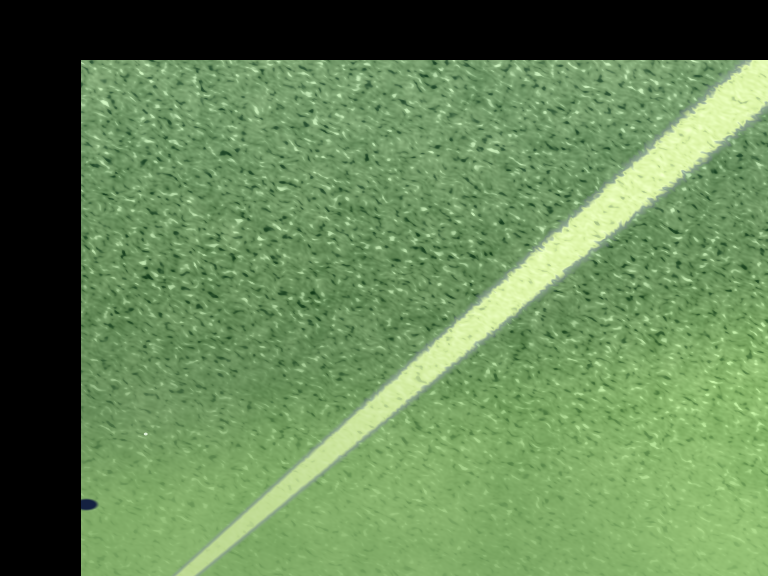
Reproduce this texture procedurally as a Shadertoy shader.

```glsl
vec2 hashGradient(vec2 cell) {
    vec3 q = fract(vec3(cell.xyx) * vec3(0.1031, 0.1030, 0.0973));
    q += dot(q, q.yzx + 33.33);
    return fract((q.xx + q.yz) * q.zy) * 2.0 - 1.0;
}

float gradientNoise(vec2 p) {
    vec2 cell = floor(p), f = fract(p);
    vec2 u = f * f * f * (f * (f * 6.0 - 15.0) + 10.0);
    float a = dot(hashGradient(cell), f);
    float b = dot(hashGradient(cell + vec2(1, 0)), f - vec2(1, 0));
    float c = dot(hashGradient(cell + vec2(0, 1)), f - vec2(0, 1));
    float d = dot(hashGradient(cell + vec2(1, 1)), f - vec2(1, 1));
    return mix(mix(a, b, u.x), mix(c, d, u.x), u.y);
}

float fbm(vec2 p) {
    float sum = 0.0, weight = 0.6;
    for (int i = 0; i < 4; i++) {
        sum += weight * gradientNoise(p);
        p = mat2(1.6, 1.2, -1.2, 1.6) * p + 7.3;
        weight *= 0.55;
    }
    return sum;
}

// Short tufts leaning down to the right
float tufts(vec2 p) {
    vec2 bent = p + 0.008 * vec2(gradientNoise(p * 32.0), gradientNoise(p * 32.0 + 40.0));
    vec2 lean = vec2(bent.x * 0.9 - bent.y * 0.42, bent.x * 0.42 + bent.y * 0.9);
    return gradientNoise(lean * vec2(58, 105)) + 0.6 * gradientNoise(lean * vec2(110, 190) + 19.0);
}

vec3 turf(vec2 p, float blades, float detail) {
    float broad = fbm(p * 5.0);

    // Shaded upper field, sunlit band rising gently to the right
    float sunEdge = p.y - 0.17 - 0.2 * (p.x - 0.14);
    float sun = smoothstep(0.16, -0.1, sunEdge + 0.06 * broad);
    vec3 color = mix(vec3(0.40, 0.55, 0.35), vec3(0.51, 0.68, 0.41), sun);
    color += vec3(0.06, 0.06, 0.07) * smoothstep(0.45, 0.88, p.y);
    color += vec3(0.05, 0.06, 0.03) * smoothstep(0.9, 1.33, p.x) * smoothstep(0.7, 0.3, p.y);

    // Worn patches, clumps, dark gaps and pale blades
    color += broad * vec3(0.09, 0.08, 0.07);
    color += fbm(p * 26.0 + 11.0) * detail * vec3(0.17, 0.16, 0.15);
    color += blades * detail * vec3(0.19, 0.20, 0.18);
    color -= smoothstep(0.18, 0.6, -blades) * detail * vec3(0.17, 0.16, 0.11);
    color += smoothstep(0.22, 0.6, blades) * detail * vec3(0.18, 0.17, 0.17);
    return color;
}

void mainImage(out vec4 fragColor, in vec2 fragCoord) {
    vec2 p = fragCoord / iResolution.y;
    float pixel = 1.0 / iResolution.y;
    float blades = tufts(p);
    float detail = mix(0.22, 1.0, smoothstep(0.05, 0.6, p.y + 0.06 * p.x));
    vec3 color = turf(p, blades, detail);

    // Painted stripe widening toward the upper right
    vec2 start = vec2(0.321, 0.0), along = normalize(vec2(0.981, 0.844));
    vec2 offset = p - start;
    float reach = dot(offset, along) / 1.294;
    float across = abs(dot(offset, vec2(-along.y, along.x)));
    float halfWidth = mix(0.013, 0.043, reach);
    float edge = across - halfWidth + blades * 0.012 * detail * (0.3 + reach);

    // Blue-grey fringe under the paint
    float fringe = smoothstep(0.006 + 0.006 * reach, -0.002, edge);
    vec3 fringeColor = vec3(0.54, 0.62, 0.57) + blades * detail * 0.12;
    color = mix(color, fringeColor, 0.85 * fringe);

    vec3 paint = mix(vec3(0.74, 0.85, 0.57), vec3(0.88, 0.97, 0.68), smoothstep(0.0, 0.65, reach));
    paint += blades * detail * vec3(0.10, 0.08, 0.16);
    paint -= smoothstep(0.2, 0.6, -blades) * detail * vec3(0.14, 0.14, 0.04);
    color = mix(color, paint, smoothstep(0.001, -0.005 - 0.004 * reach, edge));

    // Small navy object and a white fleck
    float spot = length((p - vec2(0.15, 0.124)) / vec2(0.019, 0.0095)) - 1.0;
    color = mix(color, vec3(0.08, 0.13, 0.25), smoothstep(0.25, -0.25, spot));
    float fleck = length((p - vec2(0.253, 0.2465)) * vec2(1.0, 1.3));
    color = mix(color, vec3(0.88, 0.95, 0.85), smoothstep(0.0045, 0.002, fleck));

    // Black margins on the left and top
    float inside = smoothstep(-0.5, 0.5, (p.x - 0.1406) / pixel)
                 * smoothstep(-0.5, 0.5, (0.8958 - p.y) / pixel);
    fragColor = vec4(clamp(color, 0.0, 1.0) * inside, 1.0);
}
```
